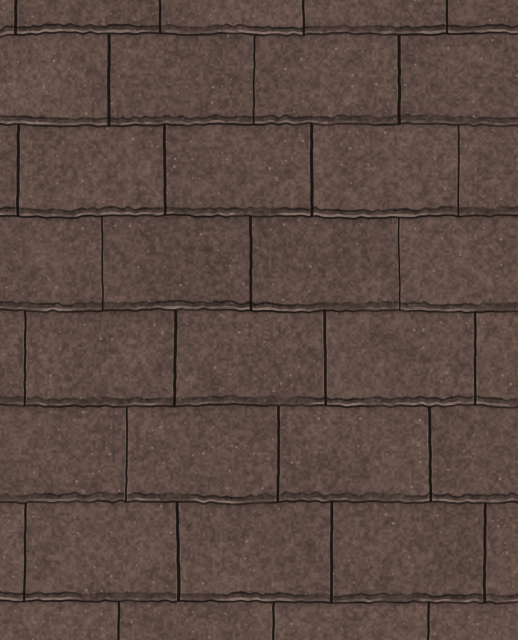
Give the GLSL for this texture, as a WebGL 2 fragment shader.

```glsl
#version 300 es
precision highp float;
// Weathered brown roof tiles in staggered courses that grow slightly toward the eaves.

uniform vec2 u_resolution;
out vec4 outColor;

const vec3 CLAY = vec3(0.368, 0.296, 0.267);
const vec3 CHALK = vec3(0.56, 0.48, 0.44);
const vec3 ROSE = vec3(0.53, 0.38, 0.34);
const vec3 GAP = vec3(0.085, 0.068, 0.060);

// Course edges follow FIRST_EDGE + PITCH * k + GROWTH * k * k, measured downward.
const float FIRST_EDGE = 0.0534;
const float PITCH = 0.1404;
const float GROWTH = 0.00123;

// Position of one joint in each course, as laid by hand.
const float STAGGER[8] = float[8](0.474, 0.397, 0.487, 0.392, 0.508, 0.435, 0.518, 0.427);

float hash(vec2 p) {
  vec3 q = fract(vec3(p.xyx) * 0.1031);
  q += dot(q, q.yzx + 33.33);
  return fract((q.x + q.y) * q.z);
}

float noise(vec2 p) {
  vec2 cell = floor(p);
  vec2 f = fract(p);
  f = f * f * (3.0 - 2.0 * f);
  float low = mix(hash(cell), hash(cell + vec2(1.0, 0.0)), f.x);
  float high = mix(hash(cell + vec2(0.0, 1.0)), hash(cell + 1.0), f.x);
  return mix(low, high, f.y);
}

float courseEdge(float k) {
  return FIRST_EDGE + k * (PITCH + GROWTH * k);
}

float courseAt(float y) {
  float root = sqrt(max(PITCH * PITCH + 4.0 * GROWTH * (y - FIRST_EDGE), 0.0));
  return (root - PITCH) / (2.0 * GROWTH);
}

// Coverage of a soft line at signed distance d.
float stroke(float d, float halfWidth, float soft) {
  return 1.0 - smoothstep(halfWidth - soft, halfWidth + soft, abs(d));
}

// Scattered round mineral specks; returns strength and a random tint.
vec2 specks(vec2 p, float density, float chance, float soft) {
  vec2 cell = floor(p * density);
  float pick = hash(cell + 17.0);
  vec2 center = 0.3 + 0.4 * vec2(hash(cell + 41.0), hash(cell + 73.0));
  float d = length(fract(p * density) - center) / density;
  float radius = mix(0.0008, 0.0021, hash(cell + 97.0));
  float dot1 = 1.0 - smoothstep(radius - soft, radius + soft, d);
  return vec2(dot1 * step(pick, chance), hash(cell + 131.0));
}

// Fine sandy grain with broad stains, shifted for each tile.
vec3 tileFace(vec2 p, vec2 tile, float soft) {
  vec2 q = p + 3.0 * vec2(hash(tile), hash(tile + 9.0));
  float grain = 0.55 * noise(q * 260.0) + 0.45 * noise(q * 130.0) - 0.5;
  float stain = 0.6 * noise(q * 14.0) + 0.4 * noise(q * 40.0) - 0.5;
  float tone = 1.0 + 0.46 * grain + 0.13 * stain + 0.07 * (hash(tile + 5.0) - 0.5);
  vec3 color = CLAY * tone;
  vec2 coarse = specks(q, 75.0, 0.10, soft);
  vec2 fine = specks(q + 1.7, 140.0, 0.09, soft);
  color = mix(color, mix(ROSE, CHALK, step(0.25, coarse.y)), 0.75 * coarse.x);
  return mix(color, CHALK, 0.5 * fine.x * fine.y);
}

// Rough lower lip: dark crease, shaded band, chipped pale rim.
vec3 addLip(vec3 color, vec2 p, float bottom, float seed, float soft) {
  float rough = noise(vec2(p.x * 110.0, seed * 7.0)) - 0.5;
  float patchy = noise(vec2(p.x * 22.0, seed * 5.0 + 2.0));
  float depth = 0.0135 + 0.004 * rough;
  float band = 1.0 - smoothstep(depth - 0.002, depth + 0.002, bottom);
  color *= 1.0 - band * (0.17 + 0.14 * noise(p * 190.0));
  color *= 1.0 - stroke(bottom - depth + 0.002, 0.0016, soft) * 0.45 * patchy;
  float chips = smoothstep(0.25, 0.85, 0.6 * patchy + 0.4 * noise(p * vec2(130.0, 90.0)));
  float rim = stroke(bottom - 0.0035, 0.0019 + 0.0012 * rough, soft);
  return mix(color, CHALK, rim * (0.12 + 0.7 * chips));
}

void main() {
  vec2 p = vec2(gl_FragCoord.x, u_resolution.y - gl_FragCoord.y) / u_resolution.y;
  float soft = max(0.8 / u_resolution.y, 0.0008);

  // Uneven course edges
  float seed = floor(courseAt(p.y) + 0.5);
  float wave = 0.005 * (noise(vec2(p.x * 11.0, seed * 3.0)) - 0.5);
  float chip = 0.0032 * (noise(vec2(p.x * 85.0, seed * 11.0)) - 0.5);
  float y = p.y + wave + chip;
  float course = ceil(courseAt(y));
  float bottom = courseEdge(course) - y;
  float top = y - courseEdge(course - 1.0);

  // Staggered joints, each leaning and opening a little differently
  float tileWidth = 0.2243 + 0.00254 * course;
  float along = (p.x - STAGGER[clamp(int(course), 0, 7)]) / tileWidth;
  vec2 jointId = vec2(floor(along + 0.5), course) + 20.0;
  float lean = 0.035 * (hash(jointId) - 0.5) * (bottom - 0.07);
  float ripple = 0.0012 * (noise(vec2(p.y * 80.0, jointId.x)) - 0.5);
  float joint = (along + 20.0 - jointId.x) * tileWidth + lean + ripple;
  float opening = mix(0.0011, 0.0024, hash(jointId + 3.0));
  vec2 tile = vec2(jointId.x - step(joint, 0.0), course);

  vec3 color = tileFace(p, tile, soft);
  color = addLip(color, p, bottom, seed, soft);
  float worn = noise(vec2(p.y * 45.0, jointId.x * 4.0)) * hash(jointId + 8.0);
  color = mix(color, CHALK, 0.45 * worn * stroke(abs(joint) - opening - 0.001, 0.001, soft));

  // Shadows below the lip and inside the joints
  color *= 1.0 - 0.22 * exp(-top / 0.004);
  float underline = stroke(min(top, bottom), 0.0013, soft);
  color = mix(color, GAP, underline * (0.45 + 0.45 * noise(vec2(p.x * 30.0, seed))));
  color = mix(color, GAP, 0.93 * stroke(joint, opening, soft));
  outColor = vec4(color, 1.0);
}
```
